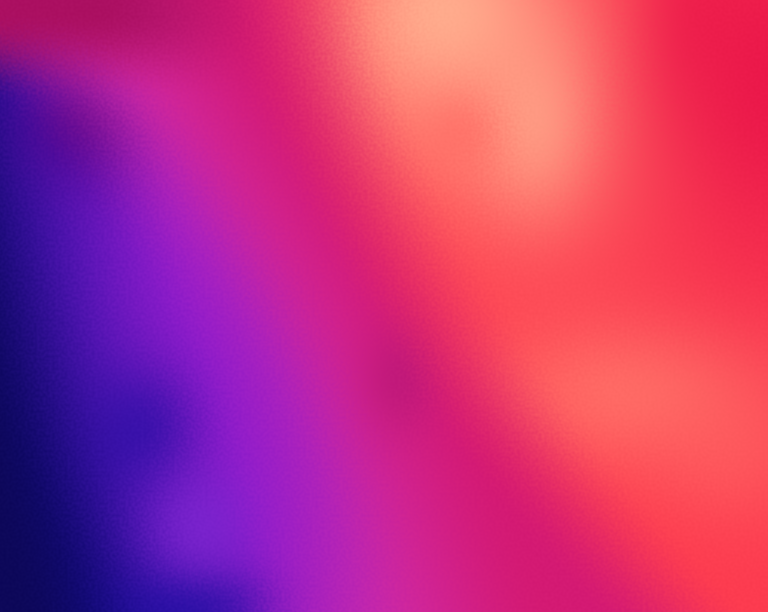
Write a Shadertoy shader that draws this background.

```glsl
// Soft diagonal gradient from navy through violet and magenta to coral and peach, with fine grain.

const vec3 NAVY    = vec3(0.05, 0.03, 0.35);
const vec3 BLUE    = vec3(0.10, 0.05, 0.62);
const vec3 INDIGO  = vec3(0.31, 0.01, 0.52);
const vec3 VIOLET  = vec3(0.57, 0.11, 0.80);
const vec3 MAGENTA = vec3(0.81, 0.16, 0.65);
const vec3 ROSE    = vec3(0.83, 0.10, 0.45);
const vec3 WINE    = vec3(0.67, 0.06, 0.38);
const vec3 CRIMSON = vec3(0.92, 0.09, 0.29);
const vec3 RED     = vec3(0.99, 0.23, 0.31);
const vec3 CORAL   = vec3(1.00, 0.43, 0.40);
const vec3 PEACH   = vec3(1.00, 0.67, 0.55);

vec2 hashGradient(vec2 cell) {
    vec3 q = fract(cell.xyx * vec3(0.1031, 0.1030, 0.0973));
    q += dot(q, q.yzx + 33.33);
    float angle = 6.2832 * fract((q.x + q.y) * q.z);
    return vec2(cos(angle), sin(angle));
}

float gradientNoise(vec2 p) {
    vec2 i = floor(p), f = fract(p);
    vec2 s = f * f * f * (f * (f * 6.0 - 15.0) + 10.0);
    vec2 e = vec2(0.0, 1.0);
    float a = dot(hashGradient(i), f);
    float b = dot(hashGradient(i + e.yx), f - e.yx);
    float c = dot(hashGradient(i + e.xy), f - e.xy);
    float d = dot(hashGradient(i + e.yy), f - e.yy);
    return mix(mix(a, b, s.x), mix(c, d, s.x), s.y);
}

// Gaussian patch of tint
vec3 glow(vec3 base, vec3 tint, vec2 p, vec2 center, vec2 radius, float strength) {
    vec2 d = (p - center) / radius;
    return mix(base, tint, strength * exp(-dot(d, d)));
}

// Soft step across a curved border x = k.x + k.y*y + k.z*y*y
float border(vec2 p, vec3 k, float halfWidth) {
    float x = k.x + p.y * (k.y + p.y * k.z);
    return smoothstep(x - halfWidth, x + halfWidth, p.x);
}

// Left side: navy, blue, violet, magenta and rose bands
vec3 coolSide(vec2 p) {
    vec3 c = mix(NAVY, BLUE, border(p, vec3(-0.06, 0.20, 0.0), 0.12));
    c = mix(c, VIOLET, border(p, vec3(0.07, 0.0, 0.19), 0.16));
    c = glow(c, INDIGO, p, vec2(0.11, 0.19), vec2(0.09, 0.11), 0.8);
    c = glow(c, BLUE, p, vec2(0.19, 0.70), vec2(0.07, 0.10), 0.55);
    c = glow(c, BLUE, p, vec2(0.25, 0.99), vec2(0.09, 0.06), 0.7);
    c = glow(c, vec3(0.49, 0.15, 0.82), p, vec2(0.26, 0.86), vec2(0.07, 0.09), 0.7);
    c = mix(c, MAGENTA, border(p, vec3(-0.02, 0.95, -0.50), 0.13));
    c = mix(c, ROSE, border(p, vec3(0.17, 0.60, -0.18), 0.13));
    c = glow(c, vec3(0.73, 0.09, 0.47), p, vec2(0.52, 0.62), vec2(0.05, 0.09), 0.7);
    float corner = smoothstep(0.17, 0.02, p.y) * smoothstep(0.38, 0.12, p.x);
    return mix(c, WINE, corner);
}

// Right side: red field with coral, peach and crimson patches
vec3 warmSide(vec2 p) {
    vec3 c = glow(RED, CORAL, p, vec2(0.66, 0.17), vec2(0.24, 0.25), 1.0);
    c = glow(c, PEACH, p, vec2(0.58, 0.02), vec2(0.15, 0.18), 1.0);
    c = glow(c, PEACH, p, vec2(0.70, 0.20), vec2(0.08, 0.15), 0.75);
    c = glow(c, CORAL, p, vec2(0.60, 0.22), vec2(0.05, 0.07), 0.7);
    c = glow(c, CORAL, p, vec2(0.82, 0.64), vec2(0.20, 0.13), 0.95);
    c = glow(c, CORAL, p, vec2(0.96, 0.75), vec2(0.12, 0.12), 0.4);
    c = glow(c, CRIMSON, p, vec2(1.02, 0.13), vec2(0.18, 0.32), 1.0);
    c = glow(c, CRIMSON, p, vec2(0.91, 0.02), vec2(0.07, 0.16), 0.6);
    return c;
}

void mainImage(out vec4 fragColor, in vec2 fragCoord) {
    // Unit canvas with y measured downward from the top
    vec2 p = fragCoord / iResolution.xy;
    p.y = 1.0 - p.y;

    // Fine grain breaks up the borders
    vec2 grainPoint = p * vec2(251.0, 200.0);
    float grain = gradientNoise(grainPoint);
    vec2 jittered = p + 0.012 * vec2(grain, gradientNoise(grainPoint + 71.3));

    float warmth = border(jittered, vec3(0.385, 0.22, 0.27), 0.105);
    vec3 color = mix(coolSide(jittered), warmSide(jittered), warmth);
    color += 0.012 * grain;
    fragColor = vec4(clamp(color, 0.0, 1.0), 1.0);
}
```
